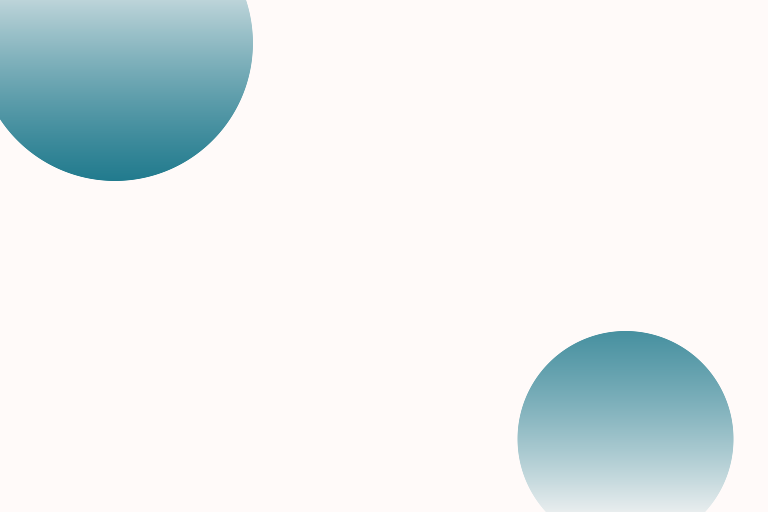
Reproduce this background procedurally as a Shadertoy shader.

```glsl
// Two teal discs that fade into warm white paper from opposite corners.

const vec3 PAPER = vec3(1.0, 0.982, 0.978);
const vec3 TEAL = vec3(0.13, 0.48, 0.555);

// Coverage of a disc with an edge one pixel wide
float discMask(vec2 p, vec2 center, float radius, float pixel) {
    return 1.0 - smoothstep(-0.5 * pixel, 0.5 * pixel, length(p - center) - radius);
}

// Quadratic fade from teal to paper; travel runs 0 to 1 across the disc
vec3 fadeColor(float travel, float start, float slope, float curve) {
    float fade = start + travel * (slope + curve * travel);
    return mix(TEAL, PAPER, clamp(fade, 0.0, 1.0));
}

// Fraction of the disc's height, measured upward from its lowest point
float discHeight(float y, float centerY, float radius) {
    return clamp((y - centerY) / (2.0 * radius) + 0.5, 0.0, 1.0);
}

void mainImage(out vec4 fragColor, in vec2 fragCoord) {
    // Canvas height is one unit
    float pixel = 1.0 / iResolution.y;
    vec2 p = fragCoord * pixel;
    vec3 color = PAPER;

    // Upper left disc, fading upward
    vec2 upperCenter = vec2(0.2246, 0.916);
    float upperRadius = 0.2695;
    float rise = discHeight(p.y, upperCenter.y, upperRadius);
    vec3 upperColor = fadeColor(rise, 0.0, 0.785, 0.43);
    color = mix(color, upperColor, discMask(p, upperCenter, upperRadius, pixel));

    // Lower right disc, fading downward
    vec2 lowerCenter = vec2(1.2217, 0.1426);
    float lowerRadius = 0.211;
    float fall = 1.0 - discHeight(p.y, lowerCenter.y, lowerRadius);
    vec3 lowerColor = fadeColor(fall, 0.17, 0.65, 0.26);
    color = mix(color, lowerColor, discMask(p, lowerCenter, lowerRadius, pixel));

    fragColor = vec4(color, 1.0);
}
```
